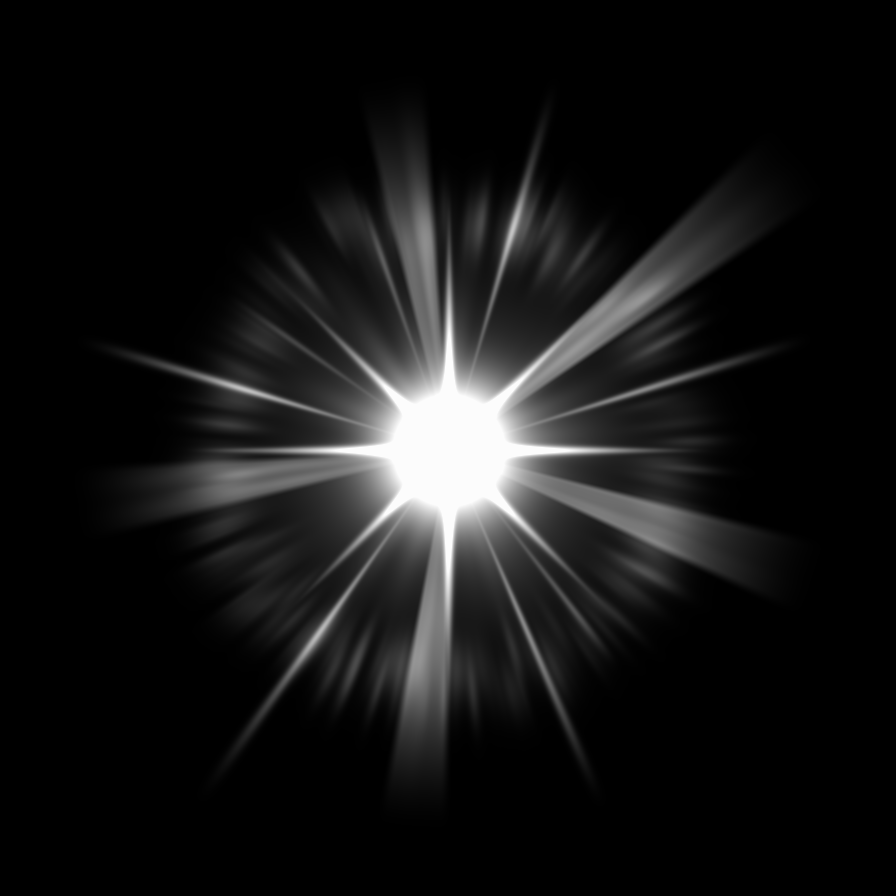
Write a three.js fragment shader that draws this background.

```glsl
varying vec2 vUv;

float hash(float n) {
  n = fract(n * 0.1031);
  n *= n + 33.33;
  return fract(n * (n + n));
}

// Smooth noise around the circle, wrapping after the given cell count
float angularNoise(float degrees, float cells, float seed) {
  float x = (degrees / 360.0 + 0.5) * cells;
  float cell = floor(x);
  float t = smoothstep(0.0, 1.0, x - cell);
  return mix(hash(mod(cell, cells) + seed), hash(mod(cell + 1.0, cells) + seed), t);
}

float angleGap(float a, float b) {
  return abs(mod(a - b + 180.0, 360.0) - 180.0);
}

float fadeOut(float start, float end, float r) {
  return 1.0 - smoothstep(start, end, r);
}

// Broad wedge of light; polar holds radius and angle in degrees
float beam(vec2 polar, float angle, float halfWidth, float reach) {
  float gap = angleGap(polar.y, angle);
  float soft = 0.9 + 0.06 / (polar.x + 0.02);
  float wedge = fadeOut(halfWidth - soft, halfWidth + soft, gap);
  return wedge * smoothstep(0.04, 0.2, polar.x) * fadeOut(0.19, reach, polar.x);
}

// Slim ray, brightest halfway along
float ray(vec2 polar, float angle, float reach) {
  float gap = angleGap(polar.y, angle) / (0.85 + 0.035 / (polar.x + 0.02));
  float along = smoothstep(0.05, 0.23, polar.x) * fadeOut(0.22, reach, polar.x);
  return exp(-gap * gap) * along;
}

void main() {
  vec2 p = vUv - vec2(0.5013, 0.4972);
  float r = length(p);
  float a = degrees(atan(p.y, p.x + 0.000001));
  vec2 polar = vec2(r, a);

  // Core and surrounding glow
  float light = 1.4 * exp(-r * r / 0.0046);
  float mottling = 0.65 + 0.7 * angularNoise(a, 46.0, 11.0);
  light += 0.43 * exp(-r * r / 0.0182) * mix(1.0, mottling, smoothstep(0.06, 0.15, r));

  // Streaked halo in overlapping layers
  for (int i = 0; i < 3; i++) {
    float layer = float(i);
    float seed = 37.0 + 211.0 * layer;
    float streak = angularNoise(a, 110.0 + 26.0 * layer, seed);
    float patches = angularNoise(a, 22.0, seed + 80.0);
    float middle = 0.235 + 0.018 * layer + 0.025 * (patches - 0.5);
    float band = (r - middle) / 0.034;
    light += 0.17 * streak * streak * (0.3 + patches) * exp(-band * band);
  }
  light += 0.045 * fadeOut(0.15, 0.33, r);

  // Broad beams with fine grain
  float beams = 0.34 * beam(polar, 99.0, 5.0, 0.43);
  beams += 0.43 * beam(polar, 39.7, 5.2, 0.52);
  beams += 0.34 * beam(polar, -19.5, 5.3, 0.44);
  beams += 0.38 * beam(polar, -95.5, 5.0, 0.43);
  beams += 0.29 * beam(polar, -171.7, 5.4, 0.43);
  light += beams * (0.8 + 0.4 * angularNoise(a, 130.0, 5.0));

  // Slim rays
  float rays = 0.42 * ray(polar, 74.0, 0.44);
  rays += 0.46 * ray(polar, 17.3, 0.43);
  rays += 0.54 * ray(polar, 163.4, 0.44);
  rays += 0.46 * ray(polar, -125.5, 0.49);
  rays += 0.46 * ray(polar, -66.7, 0.44);
  rays += 0.25 * ray(polar, 109.2, 0.32);
  rays += 0.25 * ray(polar, -52.0, 0.31);
  rays += 0.2 * ray(polar, 145.0, 0.31);
  light += rays;

  // Eight tapering spikes, longer on the axes
  for (int i = 0; i < 8; i++) {
    float angle = radians(45.0 * float(i));
    vec2 direction = vec2(cos(angle), sin(angle));
    float diagonal = mod(float(i), 2.0);
    float along = dot(p, direction);
    float across = abs(p.x * direction.y - p.y * direction.x);
    float reach = mix(0.3, 0.26, diagonal);
    float width = mix(0.0055, 0.0025, smoothstep(0.05, reach, along));
    float spike = exp(-across * across / (width * width));
    spike *= smoothstep(0.0, 0.05, along) * fadeOut(0.07, reach, along);
    light += spike * mix(0.88, 0.62, diagonal);
  }

  gl_FragColor = vec4(vec3(clamp(light, 0.0, 0.99)), 1.0);
}
```
